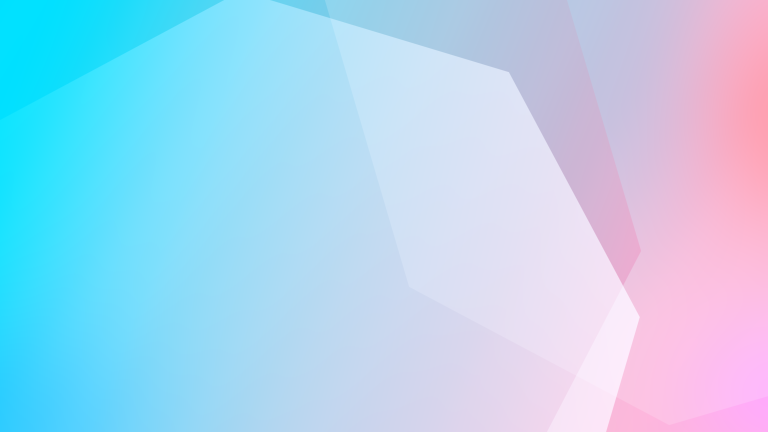
Reproduce this background procedurally as a Shadertoy shader.

```glsl
// Translucent angular panes over a soft cyan to pink gradient.

// Signed distance to the line a-b, positive on the right when going from a to b.
float rightOf(vec2 p, vec2 a, vec2 b) {
    vec2 along = normalize(b - a), q = p - a;
    return q.x * along.y - q.y * along.x;
}

// Antialiased coverage of a signed distance.
float cover(float d) {
    float w = 0.7 / iResolution.y;
    return smoothstep(-w, w, d);
}

// Round falloff around a centre.
float glow(vec2 p, vec2 centre, vec2 size) {
    vec2 q = (p - centre) / size;
    return exp(-dot(q, q));
}

vec3 backdrop(vec2 uv, vec2 p) {
    // Slanted colour ramp
    float t = uv.x + 0.225 * (1.0 - uv.y);
    vec3 color = mix(vec3(0.0, 0.88, 1.0), vec3(0.39, 0.83, 0.945), smoothstep(0.04, 0.38, t));
    color = mix(color, vec3(0.60, 0.75, 0.865), clamp((t - 0.34) / 0.26, 0.0, 1.0));
    color = mix(color, vec3(0.74, 0.66, 0.80), clamp((t - 0.60) / 0.22, 0.0, 1.0));
    color = mix(color, vec3(0.99, 0.59, 0.77), smoothstep(0.78, 1.07, t));

    // Corner glows: coral, magenta and blue
    color = mix(color, vec3(1.0, 0.40, 0.46), 0.85 * glow(p, vec2(1.82, 0.72), vec2(0.18, 0.26)));
    color = mix(color, vec3(1.0, 0.50, 1.0), 0.9 * glow(p, vec2(1.80, 0.09), vec2(0.22, 0.20)));
    color = mix(color, vec3(0.06, 0.70, 0.99), 0.5 * glow(p, vec2(0.0), vec2(0.36, 0.26)));

    // Faint diagonal streaks
    float across = dot(p, vec2(0.84, -0.54));
    return color + 0.002 * (sin(across * 23.0) + 0.6 * sin(across * 51.0 + 1.3));
}

void mainImage(out vec4 fragColor, in vec2 fragCoord) {
    vec2 uv = fragCoord / iResolution.xy;
    vec2 p = uv * vec2(16.0 / 9.0, 1.0);
    vec3 color = backdrop(uv, p);

    // Middle pane, open to the upper right
    float middle = rightOf(p, vec2(1.778, 0.083), vec2(1.549, 0.016));
    middle = min(middle, rightOf(p, vec2(1.549, 0.016), vec2(0.947, 0.336)));
    middle = min(middle, rightOf(p, vec2(0.947, 0.336), vec2(0.752, 1.0)));
    color = mix(color, vec3(0.98, 0.98, 1.0), 0.18 * cover(middle));

    // Right pane, notched by a wedge: white below, cool above, neutral at the far edge
    vec2 notch = vec2(1.484, 0.419);
    float right = max(rightOf(p, vec2(1.266, 0.0), notch), rightOf(p, notch, vec2(1.3125, 1.0)));
    float height = smoothstep(0.2, 0.8, uv.y);
    vec3 coolTint = mix(vec3(0.66, 0.91, 1.0), vec3(1.0, 0.90, 0.96), smoothstep(0.82, 1.0, uv.x));
    vec3 rightTint = mix(vec3(1.0, 0.98, 1.0), coolTint, height);
    color = mix(color, rightTint, mix(0.34, 0.25, height) * cover(right));

    // Large left pane, whiter toward the right, with a slight blue lift
    float left = rightOf(p, vec2(0.0, 0.722), vec2(0.519, 1.0));
    left = min(left, rightOf(p, vec2(0.625, 1.0), vec2(1.178, 0.833)));
    left = min(left, rightOf(p, vec2(1.178, 0.833), vec2(1.481, 0.266)));
    left = min(left, rightOf(p, vec2(1.481, 0.266), vec2(1.403, 0.0)));
    float pane = cover(left);
    color = mix(color, vec3(1.0), (0.05 + 0.70 * uv.x) * pane);
    color += vec3(0.0, 0.012, 0.03) * pane;

    fragColor = vec4(clamp(color, 0.0, 1.0), 1.0);
}
```
